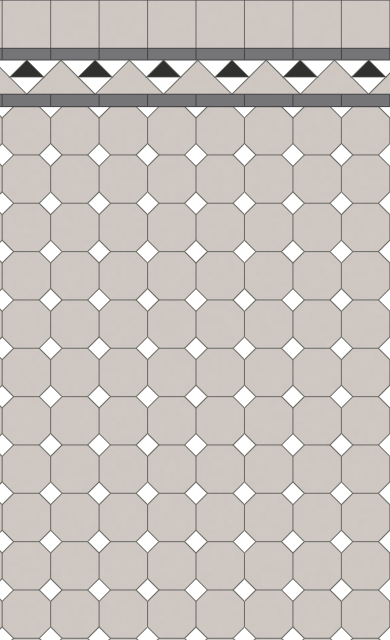
A WebGL 1 fragment shader for this pattern:

```glsl
precision highp float;
// Tiled floor: octagons with white corner diamonds below a border made of
// square tiles, two grey bands and a strip of triangles. Everything is in
// tile widths, measured from the top left, and drawn with distance functions.

uniform vec2 u_resolution;

const vec2 TILES = vec2(8.048, 13.24);   // tiles across and down the canvas
const float COLUMN_START = 0.045;        // first vertical joint
const float BAND_TOP = 1.0;              // depths of the border layers
const float STRIP_TOP = 1.24;
const float STRIP_END = 1.95;
const float FIELD_TOP = 2.205;
const float TRIANGLE_PITCH = 1.411;
const float TRIANGLE_START = 0.553;      // centre of the first dark triangle
const float DIAMOND_RADIUS = 0.236;
const float JOINT = 0.011;               // half width of a joint

const vec3 STONE = vec3(0.81, 0.78, 0.76);
const vec3 WHITE = vec3(1.0);
const vec3 SLATE = vec3(0.46, 0.46, 0.47);
const vec3 BLACK = vec3(0.19, 0.19, 0.18);
const vec3 GROUT = vec3(0.43, 0.43, 0.41);
const vec3 DARK_GROUT = vec3(0.27, 0.27, 0.28);

// Signed offset to the nearest multiple of the pitch
float nearest(float x, float pitch) {
  return x - pitch * floor(x / pitch + 0.5);
}

// Coverage of a shape, negative distance being inside
float fill(float d, float px) {
  return clamp(0.5 - d / px, 0.0, 1.0);
}

// Coverage of a line, fading when it is thinner than a pixel
float stroke(float d, float halfWidth, float px) {
  float edge = clamp((halfWidth + 0.5 * px - abs(d)) / px, 0.0, 1.0);
  return min(edge, min(1.0, 2.0 * halfWidth / px));
}

float hash(vec2 p) {
  return fract(sin(dot(p, vec2(41.3, 289.1))) * 4371.5);
}

float noise(vec2 p) {
  vec2 i = floor(p);
  vec2 f = fract(p);
  f = f * f * (3.0 - 2.0 * f);
  float low = mix(hash(i), hash(i + vec2(1.0, 0.0)), f.x);
  float high = mix(hash(i + vec2(0.0, 1.0)), hash(i + vec2(1.0)), f.x);
  return mix(low, high, f.y);
}

// Octagons are what the diamonds leave of a square grid
vec3 octagonField(vec2 p, vec3 stone, float px) {
  vec2 q = vec2(nearest(p.x, 1.0), nearest(p.y, 1.0));
  float diamond = (abs(q.x) + abs(q.y) - DIAMOND_RADIUS) * 0.7071;
  float grid = min(abs(q.x), abs(q.y));
  vec3 color = mix(stone, GROUT, stroke(grid, JOINT, px));
  color = mix(color, WHITE, fill(diamond, px));
  return mix(color, GROUT, stroke(diamond, JOINT, px));
}

// Hanging white triangles, each holding an upright dark one in its top half
vec3 triangleStrip(vec2 p, vec3 stone, float height, float px) {
  float x = abs(nearest(p.x, TRIANGLE_PITCH));
  float hanging = (x + p.y - height) * 0.7071;
  float upright = max((x - p.y) * 0.7071, p.y - 0.5 * height);
  vec3 color = mix(stone, WHITE, fill(hanging, px));
  color = mix(color, GROUT, stroke(hanging, JOINT, px));
  color = mix(color, BLACK, fill(upright, px));
  return mix(color, GROUT, stroke(upright, 0.5 * JOINT, px));
}

void main() {
  vec2 p = gl_FragCoord.xy / u_resolution * TILES;
  p.y = TILES.y - p.y;
  float px = TILES.y / u_resolution.y;
  float column = nearest(p.x - COLUMN_START, 1.0);

  // Faint mottling of the stone
  vec3 stone = STONE + 0.008 * (noise(p * 9.0) - 0.5);

  // Layers from the top down
  vec3 color = mix(stone, GROUT, stroke(column, JOINT, px));
  vec3 band = mix(SLATE, DARK_GROUT, stroke(column, JOINT, px));
  vec3 strip = triangleStrip(p - vec2(TRIANGLE_START, STRIP_TOP), stone,
                             STRIP_END - STRIP_TOP, px);
  vec3 field = octagonField(p - vec2(COLUMN_START, FIELD_TOP), stone, px);
  color = mix(color, band, fill(BAND_TOP - p.y, px));
  color = mix(color, strip, fill(STRIP_TOP - p.y, px));
  color = mix(color, band, fill(STRIP_END - p.y, px));
  color = mix(color, field, fill(FIELD_TOP - p.y, px));

  // Joints along the layer edges
  float upper = min(abs(p.y - BAND_TOP), abs(p.y - STRIP_TOP));
  float lower = min(abs(p.y - STRIP_END), abs(p.y - FIELD_TOP));
  float edge = min(p.y, min(upper, lower));
  color = mix(color, DARK_GROUT, stroke(edge, JOINT, px));

  gl_FragColor = vec4(color, 1.0);
}
```
